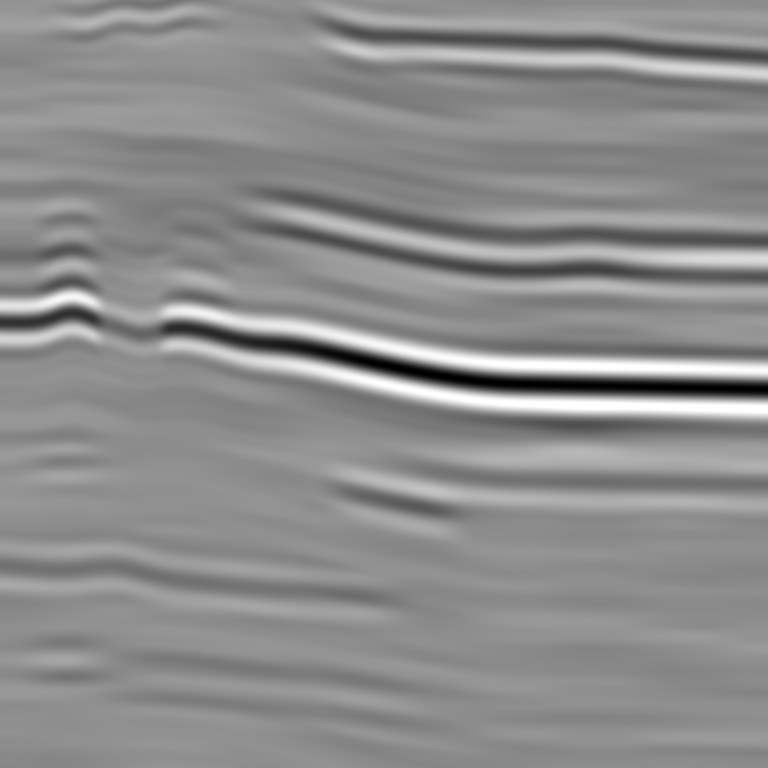
This texture is drawn by a three.js fragment shader. Its source:

```glsl
// Grey seismic section: a strong dipping reflector among faint folded strata.
varying vec2 vUv;

const float PI = 3.14159265;
const float GREY = 0.55;

float hash(vec2 p) {
  p = fract(p * vec2(0.1031, 0.1137));
  p += dot(p, p.yx + 33.33);
  return fract((p.x + p.y) * p.x * 91.7);
}

float noise(vec2 p) {
  vec2 cell = floor(p);
  vec2 f = fract(p);
  f = f * f * f * (f * (f * 6.0 - 15.0) + 10.0);
  float low = mix(hash(cell), hash(cell + vec2(1.0, 0.0)), f.x);
  float high = mix(hash(cell + vec2(0.0, 1.0)), hash(cell + vec2(1.0)), f.x);
  return mix(low, high, f.y) * 2.0 - 1.0;
}

float bell(float x, float centre, float width) {
  float d = (x - centre) / width;
  return exp(-d * d);
}

float span(float x, float start, float end, float soft) {
  return smoothstep(start - soft, start + soft, x)
    * (1.0 - smoothstep(end - soft, end + soft, x));
}

// Oscillating pulse; spacing is the distance from crest to trough.
float wavelet(float z, float spacing, float phase) {
  float reach = abs(z) / (1.65 * spacing);
  return cos(PI * z / spacing + phase) * exp(-reach * reach * reach);
}

// Depth of the main horizon without its small bumps.
float regionalFold(float x) {
  return 0.42 + 0.065 * smoothstep(0.2, 0.68, x) + 0.022 * x;
}

float localBumps(float x) {
  return 0.011 * bell(x, 0.185, 0.03) - 0.014 * bell(x, 0.095, 0.033)
    + 0.007 * bell(x, 0.32, 0.05);
}

float mainReflector(float x, float z) {
  float strength = mix(0.36, 0.56, smoothstep(0.25, 0.52, x));
  strength *= 1.0 - 0.62 * span(x, 0.13, 0.212, 0.012);
  float spacing = mix(0.023, 0.0265, smoothstep(0.2, 0.4, x));
  return -strength * wavelet(z, spacing, 0.0);
}

// Stacked short ripples beside the fault, above the main horizon.
float faultRinging(float x, float z) {
  float columns = 0.19 * span(x, 0.055, 0.122, 0.022)
    + 0.12 * span(x, 0.225, 0.295, 0.025)
    + 0.06 * span(x, -0.1, 0.055, 0.03);
  float fade = span(z, -0.155, -0.018, 0.025) * mix(0.6, 1.0, smoothstep(-0.15, -0.02, z));
  return columns * fade * cos(2.0 * PI * (z + 0.022) / 0.043);
}

float upperReflectors(float x, float depth, float z) {
  float topDepth = 0.012 + 0.036 * smoothstep(0.32, 0.5, x) + 0.038 * x * x
    - 0.004 * bell(x, 0.79, 0.05);
  float top = 0.25 * span(x, 0.42, 1.2, 0.05) * wavelet(depth - topDepth, 0.022, -PI * 0.5);
  float wavyDepth = 0.036 - 0.08 * x + 0.003 * sin(x * 70.0);
  float wavy = 0.13 * span(x, 0.08, 0.27, 0.05) * wavelet(depth - wavyDepth, 0.018, 0.0);
  float middleZ = z + 0.170 + 0.005 * bell(x, 0.77, 0.05);
  float middle = 0.22 * span(x, 0.34, 1.2, 0.06) * wavelet(middleZ, 0.0245, 0.0);
  float underside = -0.07 * span(x, 0.55, 1.2, 0.1) * wavelet(middleZ - 0.026, 0.022, 0.0);
  return top + wavy + middle + underside;
}

float lowerReflectors(float x, float depth, float z) {
  float shadow = -(0.08 + 0.08 * bell(x, 0.755, 0.06)) * span(x, 0.6, 1.2, 0.12)
    * wavelet(z - 0.058, 0.026, 0.0);
  float step = 0.14 * span(x, 0.44, 0.59, 0.035) * wavelet(z - 0.176, 0.026, PI);
  float shelf = 0.15 * span(x, 0.55, 1.2, 0.1) * wavelet(z - 0.126, 0.026, PI);
  float slopeDepth = 0.737 + 0.085 * x - 0.012 * bell(x, 0.15, 0.05);
  float slope = -0.10 * span(x, -0.1, 0.51, 0.05) * wavelet(depth - slopeDepth, 0.025, 0.0);
  float deepDepth = 0.862 + 0.16 * x * x;
  float deep = 0.08 * span(x, 0.16, 0.52, 0.07) * wavelet(depth - deepDepth - 0.016, 0.026, 0.0);
  float edge = 0.09 * bell(x, 0.085, 0.05)
    * (wavelet(depth - 0.86, 0.025, 0.0) - wavelet(depth - 0.602, 0.02, 0.0));
  return shadow + step + shelf + slope + deep + edge;
}

// Thin discontinuous beds following the regional dip.
float faintStrata(float x, float z) {
  float coarse = noise(vec2(x * 4.0 + 7.0, z * 46.0 + 40.0));
  float fine = noise(vec2(x * 9.0 + 31.0, z * 68.0 + 90.0));
  float strength = mix(0.065, 0.045, smoothstep(0.0, 0.25, z));
  return strength * (coarse + 0.45 * fine);
}

void main() {
  float x = vUv.x;
  float depth = 1.0 - vUv.y;
  float regionalZ = depth - regionalFold(x);
  float z = regionalZ - localBumps(x) * bell(regionalZ, 0.0, 0.18);

  float shade = GREY + faintStrata(x, z) * (1.0 - 0.7 * bell(z, 0.0, 0.04));
  shade += mainReflector(x, z) + faultRinging(x, z);
  shade += upperReflectors(x, depth, z) + lowerReflectors(x, depth, z);
  gl_FragColor = vec4(vec3(clamp(shade, 0.0, 1.0)), 1.0);
}
```
